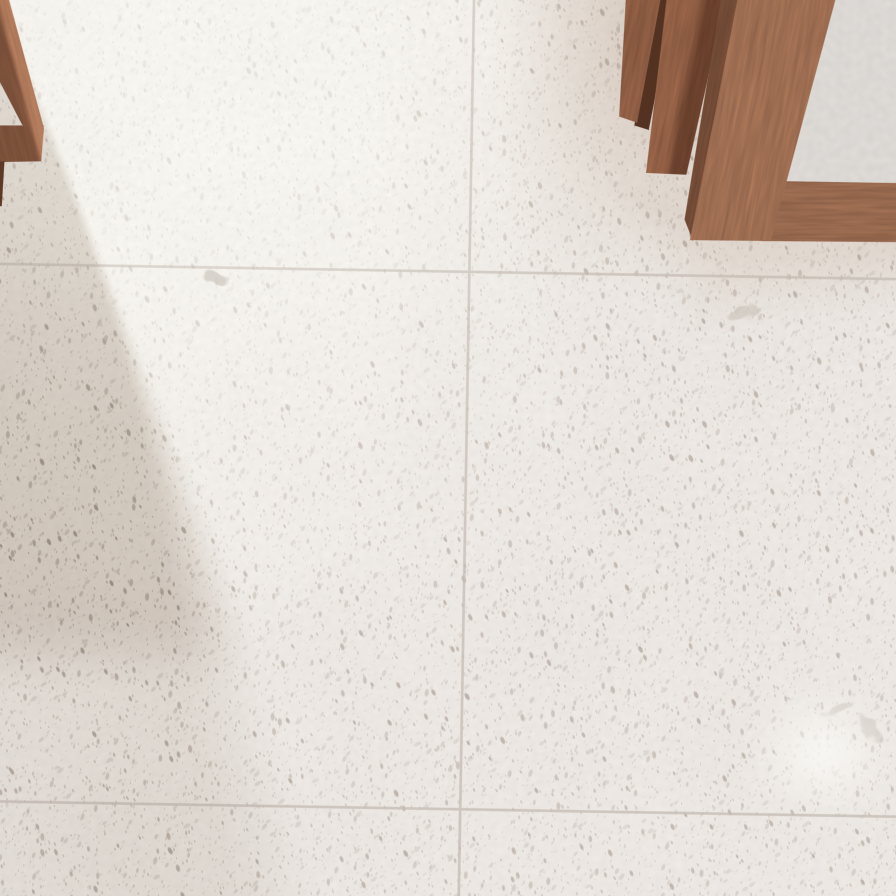
A WebGL 2 fragment shader for this texture:

```glsl
#version 300 es
precision highp float;
// Pale speckled stone floor with grout lines, soft shadows and wooden door frames.

uniform vec2 u_resolution;
out vec4 fragColor;

const vec3 STONE = vec3(0.922, 0.904, 0.886);
const vec3 STONE_LIT = vec3(0.966, 0.958, 0.938);
const vec3 SPECK = vec3(0.60, 0.54, 0.49);
const vec3 GROUT = vec3(0.77, 0.735, 0.70);
const vec3 OAK = vec3(0.62, 0.43, 0.32);
const vec3 OAK_MID = vec3(0.55, 0.36, 0.26);
const vec3 OAK_DARK = vec3(0.36, 0.22, 0.15);
const vec3 PANEL = vec3(0.86, 0.845, 0.83);

vec2 hash2(vec2 p) {
  p = vec2(dot(p, vec2(127.1, 311.7)), dot(p, vec2(269.5, 183.3)));
  return fract(sin(p) * 43758.55);
}

float corner(vec2 cell, vec2 f, vec2 o) {
  return dot(hash2(cell + o) * 2.0 - 1.0, f - o);
}

float gradNoise(vec2 p) {
  vec2 i = floor(p), f = fract(p), u = f * f * (3.0 - 2.0 * f);
  return mix(mix(corner(i, f, vec2(0, 0)), corner(i, f, vec2(1, 0)), u.x),
             mix(corner(i, f, vec2(0, 1)), corner(i, f, vec2(1, 1)), u.x), u.y);
}

// Coverage of a convex quad, corners clockwise from the top left
float side(vec2 p, vec2 a, vec2 b) {
  vec2 e = normalize(b - a);
  return dot(p - a, vec2(-e.y, e.x));
}

float quad(vec2 p, vec2 a, vec2 b, vec2 c, vec2 d, float blur) {
  float s = max(max(side(p, a, b), side(p, b, c)), max(side(p, c, d), side(p, d, a)));
  return smoothstep(blur, -blur, s);
}

// Slanted chips, one per jittered cell
float specks(vec2 p, float scale, float density) {
  vec2 q = p * scale, cell = floor(q);
  float cover = 0.0;
  for (int y = -1; y <= 1; y++)
  for (int x = -1; x <= 1; x++) {
    vec2 id = cell + vec2(x, y), h = hash2(id), k = hash2(id + 57.3);
    float a = 0.5 + 1.6 * k.x;
    vec2 d = mat2(cos(a), -sin(a), sin(a), cos(a)) * (q - id - h);
    float r = length(d * vec2(1.0, 1.9)) - mix(0.16, 0.36, k.y);
    float on = step(fract(h.x * 7.3 + k.y * 3.1), density);
    cover = max(cover, on * smoothstep(0.14, -0.14, r) * mix(0.3, 1.0, k.x * k.x));
  }
  return cover;
}

// Ragged stain left on the stone
float smudge(vec2 p, vec2 centre, vec2 size, float angle) {
  vec2 d = p - centre;
  d = mat2(cos(angle), -sin(angle), sin(angle), cos(angle)) * d / size;
  return smoothstep(1.1, 0.6, length(d) + 0.9 * gradNoise(p * 95.0));
}

float line(float d, float width, float px) {
  return smoothstep(width + px, width - px, abs(d));
}

vec3 wood(vec3 tone, vec2 p) {
  float grain = gradNoise(p * vec2(210, 12)) + 0.6 * gradNoise(p * vec2(430, 35));
  return tone * (1.0 + 0.15 * grain);
}

vec3 floorColor(vec2 p, float px) {
  // Broad daylight from the upper left and a lamp glint at the lower right
  float lit = smoothstep(0.75, 0.1, length((p - vec2(0.22, 0.98)) * vec2(1.2, 0.85)));
  vec3 col = mix(STONE, STONE_LIT, lit);
  col += 0.010 * gradNoise(p * 9.0) + 0.022 * gradNoise(p * 130.0);

  // Shadow whose curved edge softens downwards
  float edge = 0.31 - 0.2 * p.y - 0.116 * p.y * p.y;
  float blur = mix(0.065, 0.008, smoothstep(0.1, 0.75, p.y));
  float shade = smoothstep(edge + blur, edge - blur, p.x);
  shade *= mix(0.42, 1.0, smoothstep(0.22, 0.32, p.y));
  shade *= mix(1.0, 0.72, smoothstep(0.5, 0.85, p.y));
  shade *= 1.0 - 0.25 * smoothstep(0.15, 0.0, p.x) * smoothstep(0.3, 0.15, p.y);
  col *= mix(vec3(1), vec3(0.87, 0.845, 0.82), shade);

  // Shade gathered around the right frame
  float nearDoor = smoothstep(0.52, 0.74, p.x) * smoothstep(0.62, 0.95, p.y);
  float under = quad(p, vec2(0.73, 0.77), vec2(1.1, 0.78), vec2(1.1, 0.70), vec2(0.79, 0.66), 0.05);
  col *= mix(vec3(1), vec3(0.91, 0.875, 0.845), clamp(nearDoor + 0.35 * under, 0.0, 1.0));

  float contrast = mix(0.55, 0.2, lit) + 0.3 * shade + 0.15 * nearDoor;
  float chips = max(specks(p, 85.0, 0.38), 0.6 * specks(p + 3.7, 150.0, 0.55));
  col = mix(col, SPECK * mix(1.0, 0.85, shade), chips * contrast);

  // Stains and glint
  float stain = max(smudge(p, vec2(0.239, 0.690), vec2(0.018, 0.008), -0.5),
                    smudge(p, vec2(0.832, 0.651), vec2(0.020, 0.008), 0.2));
  stain = max(stain, smudge(p, vec2(0.970, 0.186), vec2(0.019, 0.009), -0.9));
  stain = max(stain, smudge(p, vec2(0.935, 0.208), vec2(0.018, 0.005), 0.4));
  col = mix(col, vec3(0.80, 0.775, 0.74), 0.7 * stain);
  vec2 g = (p - vec2(0.918, 0.160)) / vec2(0.055, 0.050);
  col = mix(col, vec3(0.985, 0.98, 0.965), 0.75 * exp(-dot(g, g)));

  // Grout, slightly out of square
  float joint = line(p.x - mix(0.512, 0.529, p.y), 0.0015, px);
  for (int i = 0; i < 2; i++)
    joint = max(joint, line(p.y - (0.1055 + 0.6 * float(i)) + 0.017 * p.x, 0.0015, px));
  return mix(col, GROUT * mix(1.0, 0.9, shade), joint * mix(0.75, 0.5, lit));
}

void main() {
  vec2 p = gl_FragCoord.xy / u_resolution;
  float px = 0.8 / min(u_resolution.x, u_resolution.y);
  vec3 col = floorColor(p, px);

  // Left frame: shaded face with a paler outer edge
  vec2 lean = vec2(p.x + 0.27 * p.y, p.y);
  float post = quad(p, vec2(-0.1, 1.1), vec2(-0.017, 1.1), vec2(0.049, 0.857), vec2(0.046, 0.820), px);
  post = max(post, quad(p, vec2(-0.1, 0.86), vec2(0.049, 0.86), vec2(0.046, 0.820), vec2(-0.1, 0.817), px));
  vec3 postTone = mix(OAK_MID * 0.88, OAK * 1.12, smoothstep(0.262, 0.272, lean.x));
  col = mix(col, wood(postTone, lean), post);
  col = mix(col, OAK_DARK, quad(p, vec2(-0.1, 0.82), vec2(0.005, 0.82), vec2(0.002, 0.77), vec2(-0.1, 0.76), px));

  // Right frame: stepped mouldings, stile, rail and pale panel
  vec2 tilt = vec2(p.x - 0.2 * p.y, p.y);
  float gap = quad(p, vec2(0.735, 1.01), vec2(0.755, 1.01), vec2(0.724, 0.855), vec2(0.708, 0.860), px);
  col = mix(col, OAK_DARK * 0.9, gap);
  float m1 = quad(p, vec2(0.699, 1.01), vec2(0.739, 1.01), vec2(0.711, 0.863), vec2(0.691, 0.870), px);
  col = mix(col, wood(OAK_MID, tilt), m1);
  float m2 = quad(p, vec2(0.745, 1.01), vec2(0.812, 1.01), vec2(0.766, 0.805), vec2(0.721, 0.807), px);
  vec3 tone2 = mix(OAK_MID * 1.04, OAK_DARK * 1.15, smoothstep(0.576, 0.592, tilt.x));
  col = mix(col, wood(tone2, tilt), m2);
  float reveal = quad(p, vec2(0.806, 1.01), vec2(0.830, 1.01), vec2(0.773, 0.732), vec2(0.764, 0.755), px);
  col = mix(col, wood(OAK_MID * 0.82, tilt), reveal);
  float panel = quad(p, vec2(0.930, 1.01), vec2(1.1, 1.01), vec2(1.1, 0.794), vec2(0.877, 0.798), px);
  col = mix(col, PANEL + 0.03 * gradNoise(p * 120.0), panel);
  float rail = quad(p, vec2(0.860, 0.798), vec2(1.1, 0.794), vec2(1.1, 0.729), vec2(0.850, 0.731), px);
  col = mix(col, wood(OAK * 0.95, p.yx), rail);
  float stile = quad(p, vec2(0.825, 1.01), vec2(0.935, 1.01), vec2(0.860, 0.731), vec2(0.770, 0.732), px);
  col = mix(col, wood(OAK, tilt), stile);

  fragColor = vec4(clamp(col, 0.0, 1.0), 1.0);
}
```
